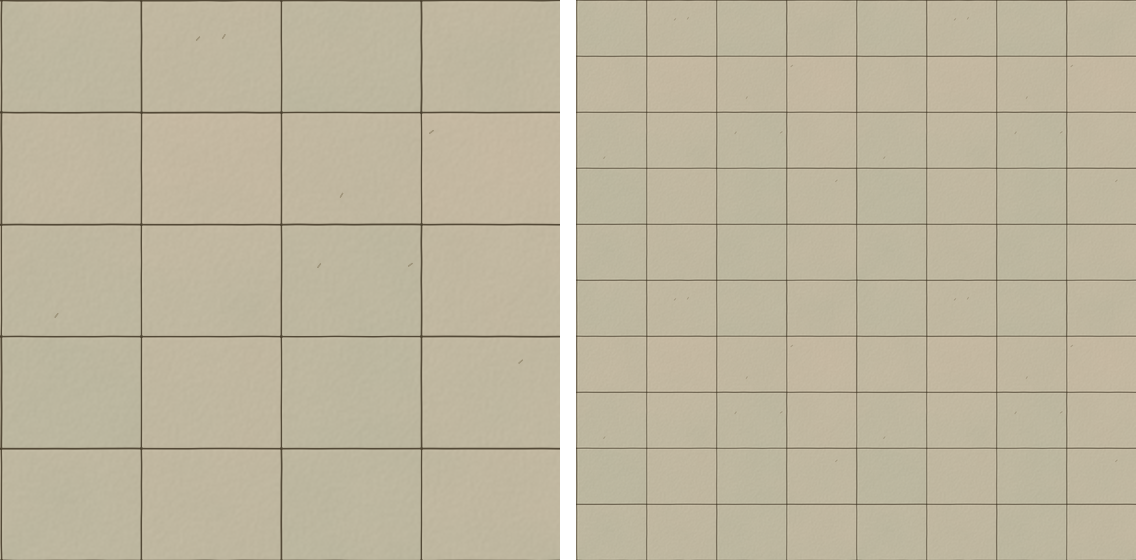
Left, the tile; right, the same tile 2 across and 2 down.
This texture is drawn by a three.js fragment shader. Its source:

```glsl
// Smooth beige wall tiles, four across and five down, split by thin dark joints.
// Each tile drifts between a sage and a warm tint; wrapping noise adds fine grain,
// and the joints vary a little in width, with tiny notches at the crossings.

varying vec2 vUv;

const vec2 TILES = vec2(4.0, 5.0);
const vec2 JOINT_OFFSET = vec2(0.0026, -0.0010);
const vec3 SAGE = vec3(0.733, 0.714, 0.622);
const vec3 WARM = vec3(0.773, 0.722, 0.632);
const vec3 JOINT = vec3(0.29, 0.25, 0.18);
const vec3 FLECK = vec3(0.50, 0.45, 0.34);

float hash(vec2 p) {
  vec3 q = fract(vec3(p.xyx) * 0.1031);
  q += dot(q, q.yzx + 33.33);
  return fract((q.x + q.y) * q.z);
}

// Value noise that repeats after a whole number of cells
float wrapNoise(vec2 uv, vec2 cells) {
  vec2 p = uv * cells;
  vec2 i = floor(p);
  vec2 f = fract(p);
  f = f * f * (3.0 - 2.0 * f);
  vec2 a = mod(i, cells);
  vec2 b = mod(i + 1.0, cells);
  return mix(mix(hash(a), hash(vec2(b.x, a.y)), f.x),
             mix(hash(vec2(a.x, b.y)), hash(b), f.x), f.y);
}

// Odd columns and the fourth row lean warm; the lower rows lean sage
float tileWarmth(vec2 id) {
  float oddColumn = mod(id.x, 2.0);
  float warmRow = exp(-pow(abs(id.y - 3.0), 2.0) * 1.1);
  return 0.10 + 0.27 * oddColumn + 0.45 * warmRow + 0.16 * (hash(id + 7.0) - 0.5);
}

// Soft mottling over several scales
float mottle(vec2 uv) {
  float sum = 0.0;
  float weight = 0.5;
  vec2 cells = vec2(9.0, 11.0);
  for (int i = 0; i < 4; i++) {
    sum += weight * (wrapNoise(uv, cells) - 0.5);
    cells *= 2.0;
    weight *= 0.6;
  }
  return sum;
}

// Shallow embossed grain, lit from the upper left
float grain(vec2 uv, vec2 cells) {
  vec2 shift = vec2(0.0016, -0.0016);
  return wrapNoise(uv + shift, cells) - wrapNoise(uv - shift, cells);
}

// Rare short slanted scratches, each kept inside its own cell
float flecks(vec2 uv, float cells) {
  vec2 id = mod(floor(uv * cells), cells);
  vec2 p = fract(uv * cells) - 0.5;
  p -= 0.4 * (vec2(hash(id + 3.0), hash(id + 19.0)) - 0.5);
  vec2 along = normalize(vec2(0.8, 0.5 + hash(id + 31.0)));
  float t = clamp(dot(p, along), -0.09, 0.09);
  float mark = 1.0 - smoothstep(0.015, 0.055, length(p - along * t));
  return mark * step(0.986, hash(id + 53.0));
}

// Joint coverage from the distance to its centre
float jointLine(float d, float width) {
  return 1.0 - smoothstep(0.0003 * width, 0.0025 * width, abs(d));
}

void main() {
  vec2 uv = vUv - JOINT_OFFSET;
  vec2 grid = uv * TILES;
  vec2 id = mod(floor(grid), TILES);
  vec2 local = fract(grid);
  vec2 nearest = mod(floor(grid + 0.5), TILES);

  // Tile tint, slightly warmer towards the top edge
  float warmth = tileWarmth(id) + 0.10 * (local.y - 0.5);
  warmth += 0.10 * smoothstep(0.85, 1.0, local.y) + 0.45 * mottle(vUv);
  vec3 color = mix(SAGE, WARM, clamp(warmth, 0.0, 1.0));

  // Surface wear
  color += 0.010 * mottle(vUv.yx);
  color += 0.014 * grain(vUv, vec2(150.0, 130.0));
  color += 0.010 * (wrapNoise(vUv, vec2(256.0)) - 0.5);
  color = mix(color, FLECK, 0.5 * flecks(vUv, 24.0));

  // Signed distances to the nearest joints, with a slight waver
  vec2 d = (fract(grid + 0.5) - 0.5) / TILES;
  d.x += 0.0006 * (wrapNoise(vUv, vec2(8.0, 30.0)) - 0.5);
  d.y += 0.0006 * (wrapNoise(vUv, vec2(30.0, 10.0)) - 0.5);

  // Pale worn lip on the lower and right sides of the joints
  float lip = max(jointLine(d.x - 0.0035, 1.0), jointLine(d.y + 0.0035, 1.0));
  color += 0.018 * lip;

  // Joints, each stretch with its own width, and notched crossings
  float widthX = mix(0.88, 1.12, hash(vec2(nearest.x, id.y) + 61.0));
  float widthY = mix(0.92, 1.12, hash(vec2(id.x, nearest.y) + 83.0));
  float joint = max(jointLine(d.x, widthX), jointLine(d.y, widthY));
  float notch = 1.0 - smoothstep(0.0015, 0.0040, length(d));
  color = mix(color, JOINT, max(0.92 * joint, notch));

  gl_FragColor = vec4(color, 1.0);
}
```
